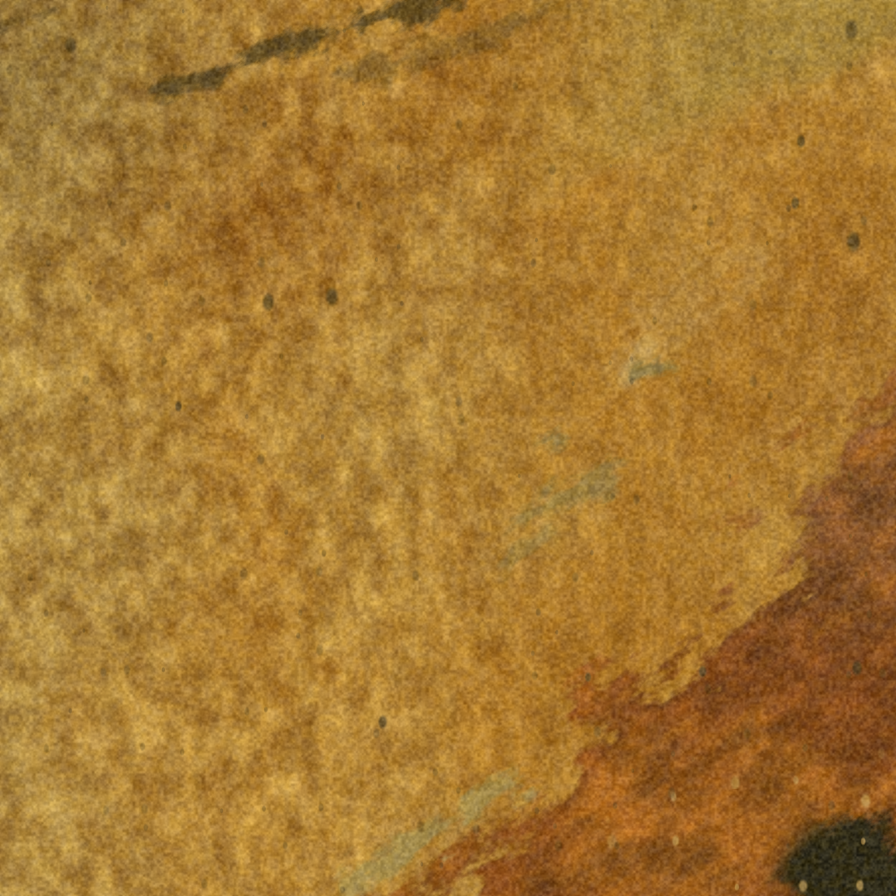
Write a WebGL 1 fragment shader that draws this texture.

```glsl
precision highp float;
uniform vec2 u_resolution;

const vec3 ORANGE = vec3(0.675, 0.470, 0.165);
const vec3 OCHRE = vec3(0.705, 0.525, 0.220);
const vec3 TAN = vec3(0.670, 0.540, 0.270);
const vec3 KHAKI = vec3(0.655, 0.535, 0.245);
const vec3 OLIVE = vec3(0.530, 0.425, 0.215);
const vec3 RUST = vec3(0.610, 0.405, 0.140);
const vec3 BROWN = vec3(0.480, 0.265, 0.105);
const vec3 MAUVE = vec3(0.500, 0.315, 0.165);
const vec3 EMBER = vec3(0.610, 0.370, 0.120);
const vec3 SOOT = vec3(0.200, 0.180, 0.095);
const vec3 SMOKE = vec3(0.340, 0.275, 0.135);
const vec3 SAGE = vec3(0.560, 0.500, 0.290);
const vec3 CREAM = vec3(0.760, 0.620, 0.350);
const vec2 BRUSH_DIR = vec2(0.80, 0.60);
const float GRAIN_SCALE = 260.0;
const float GRAIN_AMOUNT = 0.13;
const float MOTTLE_AMOUNT = 0.34;

float hash(vec2 p) {
  vec3 q = fract(vec3(p.xyx) * 0.1031);
  q += dot(q, q.yzx + 33.33);
  return fract((q.x + q.y) * q.z);
}

float noise(vec2 p) {
  vec2 i = floor(p), f = fract(p);
  f = f * f * (3.0 - 2.0 * f);
  return mix(mix(hash(i), hash(i + vec2(1.0, 0.0)), f.x),
             mix(hash(i + vec2(0.0, 1.0)), hash(i + 1.0), f.x), f.y);
}

float fbm(vec2 p) {
  float sum = 0.0, amp = 0.5;
  for (int i = 0; i < 5; i++) {
    sum += amp * noise(p);
    p = mat2(0.8, 0.6, -0.6, 0.8) * p * 2.03 + 17.3;
    amp *= 0.5;
  }
  return sum / 0.97;
}

// Soft round patch, one at the centre
float blob(vec2 p, vec2 centre, vec2 radius) {
  vec2 d = (p - centre) / radius;
  return exp(-dot(d, d));
}

// Ragged dab of paint between two points
float stroke(vec2 p, vec2 a, vec2 b, float width, float ragged) {
  vec2 ab = b - a;
  float t = clamp(dot(p - a, ab) / dot(ab, ab), 0.0, 1.0);
  float d = length(p - a - ab * t) + (0.5 - ragged) * width * 3.0;
  return 1.0 - smoothstep(0.1 * width, width, d);
}

// Rare spots, one possible in each cell
float specks(vec2 p, float cells, float chance, float size) {
  vec2 id = floor(p * cells);
  vec2 centre = 0.3 + 0.4 * vec2(hash(id + 5.1), hash(id + 9.7));
  float radius = size * (0.5 + hash(id + 2.3));
  float d = length((fract(p * cells) - centre) * vec2(1.2, 0.8));
  return step(hash(id + 31.0), chance) * (1.0 - smoothstep(0.4 * radius, radius, d));
}

void main() {
  vec2 uv = gl_FragCoord.xy / u_resolution;
  vec2 along = vec2(dot(uv, BRUSH_DIR), dot(uv, vec2(-BRUSH_DIR.y, BRUSH_DIR.x)));
  float cloud = fbm(uv * 5.0 + 3.0);
  float brush = fbm(along * vec2(9.0, 26.0) + 40.0);
  float mottle = fbm(uv * vec2(52.0, 40.0) + 8.0);
  float ragged = fbm(along * vec2(26.0, 48.0) + 70.0);
  vec2 warp = uv + 0.05 * (vec2(cloud, brush) - 0.5);

  // Warm ground with paler edges
  vec3 col = mix(ORANGE, OCHRE, smoothstep(0.35, 0.65, cloud));
  float left = 1.0 - smoothstep(0.0, 0.32, warp.x + 0.3 * (cloud - 0.5));
  col = mix(col, TAN, 0.8 * left);
  col = mix(col, TAN, 0.45 * blob(warp, vec2(0.47, 0.60), vec2(0.16, 0.22)));
  col = mix(col, RUST, 0.75 * blob(warp, vec2(0.31, 0.77), vec2(0.17, 0.13)));
  col = mix(col, RUST, 0.55 * blob(warp, vec2(0.68, 0.93), vec2(0.13, 0.06)));
  col = mix(col, RUST, 0.45 * blob(warp, vec2(0.95, 0.64), vec2(0.18, 0.17)));
  col = mix(col, OLIVE, 0.65 * blob(warp, vec2(0.05, 0.91), vec2(0.22, 0.16)));
  float wedge = warp.y - 0.80 - 0.42 * (warp.x - 0.70);
  col = mix(col, KHAKI, 0.9 * smoothstep(-0.01, 0.05, wedge) * smoothstep(0.50, 0.82, uv.x));

  // Worn speckle, strongest at the left
  float wear = 1.0 - 0.55 * smoothstep(0.35, 0.75, uv.x);
  col += (mottle - 0.5) * MOTTLE_AMOUNT * wear * vec3(0.9, 0.95, 0.65);
  col *= 1.0 + 0.10 * (noise(uv * vec2(95.0, 24.0)) - 0.5);

  // Dark sweeps along the top
  float sweep = stroke(uv, vec2(0.17, 0.900), vec2(0.30, 0.938), 0.016, ragged);
  sweep = max(sweep, stroke(uv, vec2(0.31, 0.942), vec2(0.50, 1.005), 0.021, ragged));
  sweep = max(sweep, 0.45 * stroke(uv, vec2(0.39, 0.915), vec2(0.64, 0.995), 0.020, ragged));
  sweep = max(sweep, 0.5 * stroke(uv, vec2(0.00, 0.970), vec2(0.06, 0.990), 0.008, ragged));
  col = mix(col, SMOKE, 0.85 * sweep);

  // Pale feather and sage dabs
  float feather = stroke(uv, vec2(0.71, 0.60), vec2(0.83, 0.71), 0.045, ragged);
  col = mix(col, CREAM, 0.35 * feather);
  col = mix(col, CREAM, 0.7 * stroke(uv, vec2(0.70, 0.58), vec2(0.72, 0.61), 0.012, ragged));
  float sage = stroke(uv, vec2(0.595, 0.500), vec2(0.625, 0.515), 0.014, ragged);
  sage = max(sage, 0.8 * stroke(uv, vec2(0.57, 0.42), vec2(0.67, 0.46), 0.024, ragged));
  sage = max(sage, 0.6 * stroke(uv, vec2(0.56, 0.37), vec2(0.61, 0.41), 0.018, ragged));
  sage = max(sage, stroke(uv, vec2(0.71, 0.585), vec2(0.75, 0.59), 0.012, ragged));
  col = mix(col, SAGE * 0.96, 0.75 * sage);

  // Brown bank with ragged diagonal wisps
  float bank = (1.05 * (uv.x - 0.45) - uv.y) / 1.45;
  float edge = bank + 0.22 * (brush - 0.5) + 0.14 * (ragged - 0.5);
  vec3 earth = mix(BROWN, MAUVE, smoothstep(0.22, 0.42, uv.y));
  earth = mix(earth, EMBER, 0.85 * blob(warp, vec2(0.77, 0.08), vec2(0.17, 0.10)));
  earth = mix(earth, EMBER, 0.8 * smoothstep(0.50, 0.72, brush));
  earth *= 1.0 + 0.7 * (ragged - 0.5);
  col = mix(col, earth, 0.93 * smoothstep(-0.005, 0.045, edge));
  float lichen = stroke(uv, vec2(0.41, 0.02), vec2(0.57, 0.125), 0.027, ragged);
  col = mix(col, SAGE * 1.12, 0.75 * lichen);

  // Sooty corner, flecks and spots
  float soot = blob(uv + 0.06 * (ragged - 0.5), vec2(0.95, 0.025), vec2(0.085, 0.065));
  col = mix(col, SOOT, smoothstep(0.28, 0.62, soot));
  float low = smoothstep(0.08, 0.16, bank) * (1.0 - smoothstep(0.10, 0.20, uv.y));
  col = mix(col, CREAM, 0.7 * low * specks(uv, 42.0, 0.12, 0.25));
  col = mix(col, SMOKE, 0.75 * specks(uv + 0.013, 17.0, 0.025, 0.15));
  col = mix(col, SMOKE, 0.35 * specks(uv, 46.0, 0.06, 0.22));

  // Fine film grain with a faint colour shift
  float grain = noise(uv * GRAIN_SCALE) + 0.6 * noise(uv * GRAIN_SCALE * 1.7 + 11.0) - 0.8;
  float tint = noise(uv * GRAIN_SCALE * 0.6 + 91.0) - 0.5;
  col += GRAIN_AMOUNT * (grain * vec3(1.0, 0.95, 0.75) + tint * vec3(0.15, 0.0, -0.5));
  gl_FragColor = vec4(clamp(col, 0.0, 1.0), 1.0);
}
```
